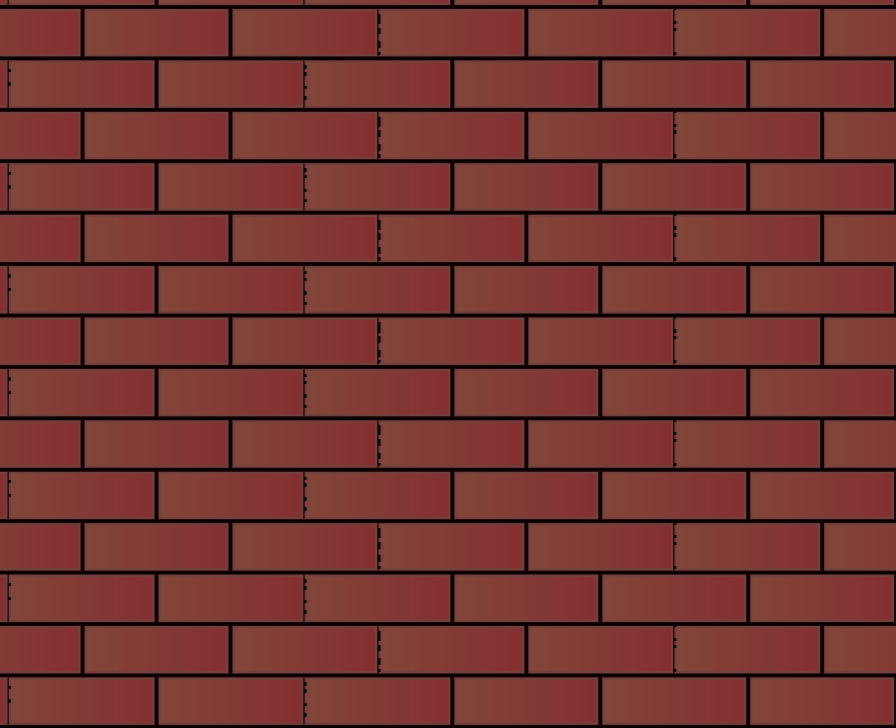
Reproduce this pattern procedurally as a Shadertoy shader.

```glsl
// Running-bond red brick wall with dark mortar and a few ragged upright joints.
#define BRICK vec2(0.2032, 0.07063)
#define ORIGIN vec2(0.0118, 0.0016)
#define MORTAR_HALF 0.0028
#define BEVEL 0.0030
#define WEAR_STEPS 15.0
#define WEAR_THINNING 0.0019
#define WEAR_SHIFT 0.0013
#define BROWN vec3(0.510, 0.275, 0.225)
#define RED vec3(0.518, 0.182, 0.195)
#define BEVEL_COLOR vec3(0.44, 0.26, 0.24)
#define MORTAR_CORE vec3(0.045, 0.0, 0.0)
#define MORTAR_RIM vec3(0.15, 0.02, 0.02)

float hash(vec3 p) {
    p = fract(p * vec3(0.1031, 0.1137, 0.0973));
    p += dot(p, p.yzx + 33.33);
    return fract((p.x + p.y) * p.z);
}

// Distance to an upright joint; worn joints become thin and jagged.
float uprightJoint(float x, float joint, float parity, float height) {
    bool worn = mod(joint, 2.0) < 0.5 && abs(joint - 1.0 - 2.0 * parity) < 1.5;
    if (!worn) return abs(x);
    float chip = hash(vec3(joint, parity, floor(height * WEAR_STEPS)) + 1.7);
    float roughness = parity > 0.5 && joint < 3.0 ? 0.55 : 0.18;
    float chipped = step(chip, roughness);
    float shift = WEAR_SHIFT * (chipped - 0.5);
    return abs(x - shift) + WEAR_THINNING * (1.0 - 0.7 * chipped);
}

void mainImage(out vec4 fragColor, in vec2 fragCoord) {
    float pixel = 1.0 / iResolution.y;
    vec2 wall = (fragCoord * pixel - ORIGIN) / BRICK;

    // Shift every second course by half a brick.
    float parity = mod(floor(wall.y), 2.0);
    wall.x -= 0.5 * parity;
    vec2 cell = fract(wall);
    float joint = floor(wall.x + 0.5);

    // Distance to the nearest mortar centre line.
    float bed = (0.5 - abs(cell.y - 0.5)) * BRICK.y;
    float upright = uprightJoint((wall.x - joint) * BRICK.x, joint, parity, cell.y);
    float d = min(bed, upright);

    // Brick face fades from brown to red, with a dull bevel at its rim.
    vec3 face = mix(BROWN, RED, cell.x);
    float inner = MORTAR_HALF + BEVEL;
    vec3 color = mix(BEVEL_COLOR, face, smoothstep(inner - 0.6 * pixel, inner + 0.6 * pixel, d));

    // Mortar is darkest along its centre.
    vec3 mortar = mix(MORTAR_CORE, MORTAR_RIM, smoothstep(0.4, 1.0, d / MORTAR_HALF));
    color = mix(mortar, color, smoothstep(MORTAR_HALF - 0.6 * pixel, MORTAR_HALF + 0.6 * pixel, d));

    fragColor = vec4(color, 1.0);
}
```
